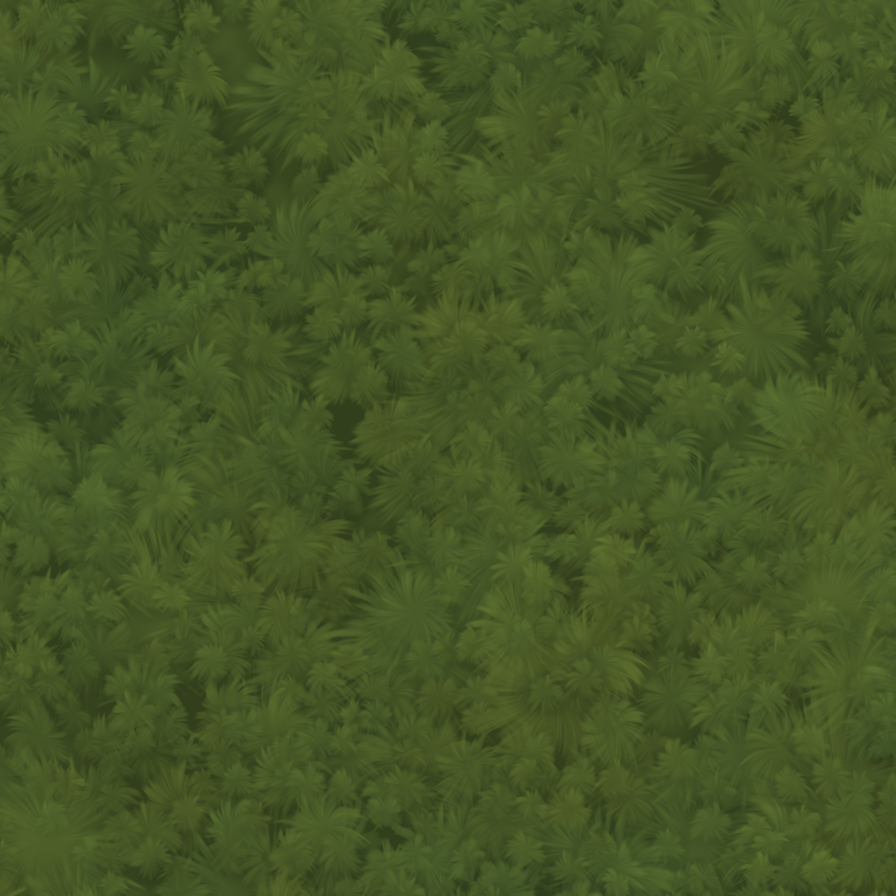
Write a WebGL 2 fragment shader that draws this texture.

```glsl
#version 300 es
precision highp float;
// Soft meadow turf: overlapping, drooping tufts of fine grass blades.

#define LAYERS 4
#define COARSEST_CELLS 5.0
#define LAYER_GROWTH 1.75
#define BLADES_PER_UNIT 620.0
#define STREAK_FREQUENCY 27.0
#define DROOP 0.38
#define BLADE_CONTRAST 0.56
#define TUFT_TONE 0.57
#define TUFT_VARIATION 0.30
#define SHADOW 0.17
#define DARK_GREEN vec3(0.195, 0.247, 0.110)
#define LIGHT_GREEN vec3(0.380, 0.463, 0.198)

uniform vec2 u_resolution;
out vec4 fragColor;

const float TAU = 6.2831853;

vec3 hash3(vec2 p) {
    vec3 q = fract(p.xyx * vec3(0.1031, 0.1030, 0.0973));
    q += dot(q, q.yxz + 33.33);
    return fract((q.xxy + q.yzz) * q.zyx);
}

float hash1(vec2 p) {
    return hash3(p).x;
}

// Value noise that repeats along x after a whole number of cells.
float wrappedNoise(vec2 p, float period) {
    vec2 cell = floor(p);
    vec2 f = fract(p);
    f = f * f * (3.0 - 2.0 * f);
    float x0 = mod(cell.x, period);
    float x1 = mod(cell.x + 1.0, period);
    float low = mix(hash1(vec2(x0, cell.y)), hash1(vec2(x1, cell.y)), f.x);
    float high = mix(hash1(vec2(x0, cell.y + 1.0)), hash1(vec2(x1, cell.y + 1.0)), f.x);
    return mix(low, high, f.y);
}

float noise(vec2 p) {
    return wrappedNoise(p + 50.0, 4096.0);
}

// Streaks fanning out from a tuft centre, in two widths.
float bladePattern(float turn, float dist, float count, float seed) {
    float along = dist * STREAK_FREQUENCY + seed;
    float wide = wrappedNoise(vec2(turn * count, along), count);
    float fine = wrappedNoise(vec2(turn * count * 2.0, along * 1.4 + 71.0), count * 2.0);
    return mix(wide, fine, 0.42);
}

// Lays one tuft over the turf; turf.x is tone and turf.y is warmth.
vec2 layTuft(vec2 turf, vec2 offset, float radius, vec3 look, float opacity) {
    vec2 d = offset / radius;
    float shade = 1.0 - smoothstep(0.55, 1.15, length(d + vec2(0.0, 0.13)));
    turf.x -= SHADOW * shade * opacity;

    // Arch the blades downwards and sweep them to one side.
    d.y += DROOP * d.x * d.x;
    float r = length(d);
    if (r > 1.05 || r < 0.0001) return turf;
    float turn = atan(d.x, d.y) / TAU + 0.5 + (look.y - 0.5) * 0.22 * r;

    float count = floor(BLADES_PER_UNIT * radius) + 5.0;
    float blade = bladePattern(turn, r * radius, count, look.z * 190.0);
    float spread = smoothstep(0.06, 0.42, r);

    // Longer, brighter blades poke out of the ragged rim.
    float rim = mix(0.50, 1.05, blade);
    float cover = 1.0 - smoothstep(rim - 0.28, rim, r);
    cover *= opacity * mix(0.5, 1.0, smoothstep(-0.95, 0.2, d.y));

    float tone = TUFT_TONE + TUFT_VARIATION * (look.x - 0.5);
    tone += BLADE_CONTRAST * (blade - 0.5) * spread;
    tone += 0.09 * d.y + 0.10 * (r - 0.5);
    tone += 0.12 * smoothstep(0.86, 1.0, look.z) * spread;
    float warmth = look.z - 0.5 + 0.5 * (blade - 0.5);
    return mix(turf, vec2(tone, warmth), cover);
}

void main() {
    vec2 p = gl_FragCoord.xy / min(u_resolution.x, u_resolution.y);
    vec2 warped = p + 0.016 * (vec2(noise(p * 11.0), noise(p * 11.0 + 31.0)) - 0.5);
    vec2 turf = vec2(0.40 + 0.16 * (noise(p * 60.0) - 0.5), 0.0);

    // Large tufts first, then sparser and more transparent small ones.
    float cells = COARSEST_CELLS;
    for (int layer = 0; layer < LAYERS; layer++) {
        float depth = float(layer) / float(LAYERS - 1);
        vec2 grid = warped * cells + 0.37 * float(layer);
        vec2 home = floor(grid);
        for (int row = 1; row >= -1; row--) {
            for (int column = -1; column <= 1; column++) {
                vec2 cell = home + vec2(column, row);
                vec2 key = cell + 40.0 + 67.0 * float(layer);
                vec3 place = hash3(key);
                vec3 look = hash3(key + 311.0);
                if (hash1(key + 523.0) > mix(1.0, 0.60, depth)) continue;
                vec2 centre = cell + 0.5 + 0.88 * (place.xy - 0.5);
                float radius = mix(0.60, 0.90, place.z) / cells;
                turf = layTuft(turf, (grid - centre) / cells, radius, look, mix(0.95, 0.68, depth));
            }
        }
        cells *= LAYER_GROWTH;
    }

    // Broad drifts of light and of drier grass.
    float tone = turf.x + 0.20 * (noise(p * 5.0 + 9.0) - 0.5);
    float warmth = turf.y + 0.9 * (noise(p * 6.0 + 23.0) - 0.5);
    vec3 colour = mix(DARK_GREEN, LIGHT_GREEN, clamp(tone, 0.0, 1.15));
    colour += warmth * vec3(0.022, 0.004, -0.008);
    fragColor = vec4(colour, 1.0);
}
```
